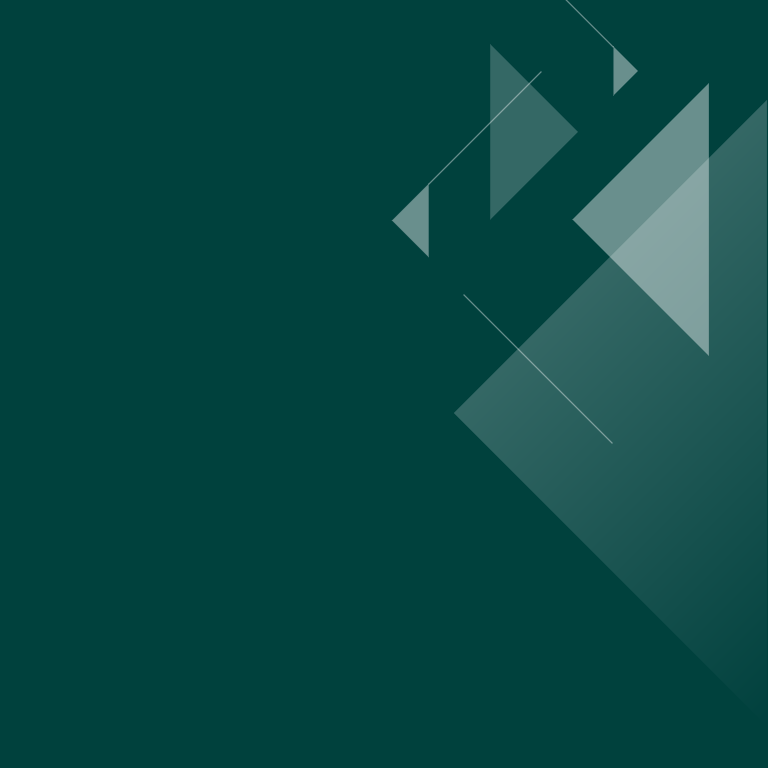
Give the GLSL for this background, as a Shadertoy shader.

```glsl
const vec3 BASE_TEAL = vec3(0.0, 0.253, 0.240);
const vec3 VEIL_WHITE = vec3(1.0);
const float FAINT = 0.205;
const float STRONG = 0.41;
const float LINE_ALPHA = 0.40;
const float LINE_HALF_WIDTH = 0.0008;

// Large fading triangle: apex position and depth
const vec2 LARGE_APEX = vec2(0.5908, 0.4622);
const float LARGE_DEPTH = 0.4078;

// Right-angled triangle; facing is -1 for a left apex, +1 for a right apex
float triangleDistance(vec2 p, vec2 apex, float depth, float facing) {
    vec2 q = p - apex;
    q.x *= -facing;
    return max((abs(q.y) - q.x) * sqrt(0.5), q.x - depth);
}

float segmentDistance(vec2 p, vec2 a, vec2 b) {
    vec2 ab = b - a;
    float t = clamp(dot(p - a, ab) / dot(ab, ab), 0.0, 1.0);
    return length(p - a - ab * t) - LINE_HALF_WIDTH;
}

// Antialiased coverage of a signed distance
float coverage(float dist, float pixel) {
    return clamp(0.5 - dist / pixel, 0.0, 1.0);
}

void addVeil(inout vec3 color, float alpha) {
    color = mix(color, VEIL_WHITE, alpha);
}

void mainImage(out vec4 fragColor, in vec2 fragCoord) {
    // Unit square anchored to the right side of the canvas
    float pixel = 1.0 / iResolution.y;
    vec2 p = (fragCoord - vec2(iResolution.x - iResolution.y, 0.0)) * pixel;
    vec3 color = BASE_TEAL;

    // Large triangle fades away from its upper-left edge
    vec2 fromApex = p - LARGE_APEX;
    float fade = 1.0 - clamp((fromApex.x - fromApex.y) / (2.0 * LARGE_DEPTH), 0.0, 1.0);
    float large = triangleDistance(p, LARGE_APEX, LARGE_DEPTH, -1.0);
    addVeil(color, FAINT * fade * coverage(large, pixel));

    // Small triangles: apex x, apex y, depth, facing
    vec4 triangles[4] = vec4[4](
        vec4(0.7454, 0.7142, 0.1776, -1.0),
        vec4(0.7526, 0.8283, 0.1143, 1.0),
        vec4(0.5104, 0.7129, 0.0478, -1.0),
        vec4(0.8307, 0.9076, 0.0319, 1.0));
    for (int i = 0; i < 4; i++) {
        vec4 tri = triangles[i];
        float alpha = i == 1 ? FAINT : STRONG;
        addVeil(color, alpha * coverage(triangleDistance(p, tri.xy, tri.z, tri.w), pixel));
    }

    // Thin diagonal lines: start xy, end xy
    vec4 lines[3] = vec4[3](
        vec4(0.7240, 1.0133, 0.7984, 0.9389),
        vec4(0.7044, 0.9063, 0.5586, 0.7605),
        vec4(0.6042, 0.6159, 0.7969, 0.4232));
    for (int i = 0; i < 3; i++) {
        float dist = segmentDistance(p, lines[i].xy, lines[i].zw);
        addVeil(color, LINE_ALPHA * coverage(dist, pixel));
    }

    fragColor = vec4(color, 1.0);
}
```
